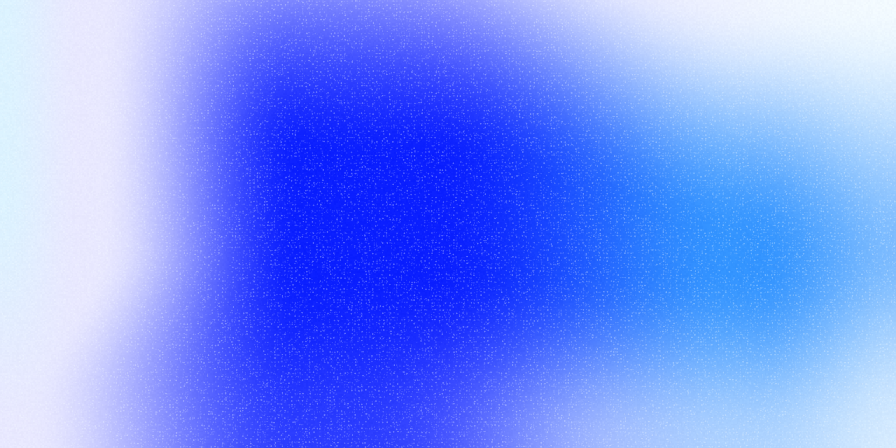
Write a Shadertoy shader that draws this background.

```glsl
// Soft royal-blue and azure glow fading into pale edges, dusted with fine light specks.

const vec3 ROYAL    = vec3(0.04, 0.12, 1.00);
const vec3 AZURE    = vec3(0.20, 0.58, 1.00);
const vec3 LAVENDER = vec3(0.91, 0.91, 1.00);
const vec3 ICE      = vec3(0.95, 0.98, 1.00);
const vec3 SKY_TINT = vec3(0.86, 0.95, 1.00);

// Sine-free hash: cell -> two values in 0..1
vec2 hash22(vec2 p) {
    vec3 q = fract(p.xyx * vec3(0.1031, 0.1030, 0.0973));
    q += dot(q, q.yzx + 33.33);
    return fract((q.xx + q.yz) * q.zy);
}

// Falls smoothly from 1 at start to 0 at end
float fade(float start, float end, float x) {
    return 1.0 - smoothstep(start, end, x);
}

// Combines two coverages as overlapping veils
float veil(float a, float b) {
    return 1.0 - (1.0 - a) * (1.0 - b);
}

// Pale coverage that closes in from the four edges
float paleness(vec2 uv) {
    float left = fade(mix(0.03, 0.11, smoothstep(0.1, 0.45, uv.y)), 0.335, uv.x);

    float topStart = mix(-0.35, 0.0, smoothstep(0.35, 0.85, uv.x));
    float topEnd = mix(0.36, 0.60, smoothstep(0.45, 1.0, uv.x));
    float top = fade(topStart, topEnd, 1.0 - uv.y);

    float bottomAmount = 0.15 + 0.5 * smoothstep(0.4, 0.7, uv.x);
    float bottom = bottomAmount * fade(0.0, 0.4, uv.y);

    float rightAmount = 0.37 + 0.2 * fade(0.1, 0.5, uv.y);
    float right = rightAmount * smoothstep(0.84, 1.01, uv.x);

    return veil(veil(left, top), veil(bottom, right));
}

vec3 gradient(vec2 uv) {
    vec3 core = mix(ROYAL, AZURE, smoothstep(0.48, 0.82, uv.x));
    vec3 pale = mix(LAVENDER, ICE, smoothstep(0.6, 1.0, uv.x));
    float skyEdge = fade(0.0, 0.09, uv.x) * smoothstep(0.0, 0.6, uv.y);
    pale = mix(pale, SKY_TINT, skyEdge);
    return mix(core, pale, paleness(uv));
}

// One randomly placed dot in some cells; density is cells per canvas height
float specks(vec2 p, float density, float chance, float radius, float pixel) {
    vec2 cell = floor(p * density);
    vec2 random = hash22(cell + 17.0);
    vec2 center = (cell + 0.25 + 0.5 * hash22(cell + 71.0)) / density;
    float dotMask = fade(radius - 0.5 * pixel, radius + 0.5 * pixel, length(p - center));
    return dotMask * step(random.x, chance) * mix(0.3, 1.0, random.y);
}

void mainImage(out vec4 fragColor, in vec2 fragCoord) {
    vec2 uv = fragCoord / iResolution.xy;
    vec2 p = fragCoord / iResolution.y;
    float pixel = 1.0 / iResolution.y;

    vec3 color = gradient(uv);

    // Two sizes of light dust
    float dust = specks(p, 128.0, 0.42, 0.0018, pixel);
    dust = max(dust, 0.6 * specks(p + 3.7, 180.0, 0.35, 0.0015, pixel));
    color = mix(color, ICE, 0.32 * dust);

    // Fine tonal grain
    color += 0.018 * (hash22(floor(p * 256.0)).x - 0.5);

    fragColor = vec4(clamp(color, 0.0, 1.0), 1.0);
}
```
